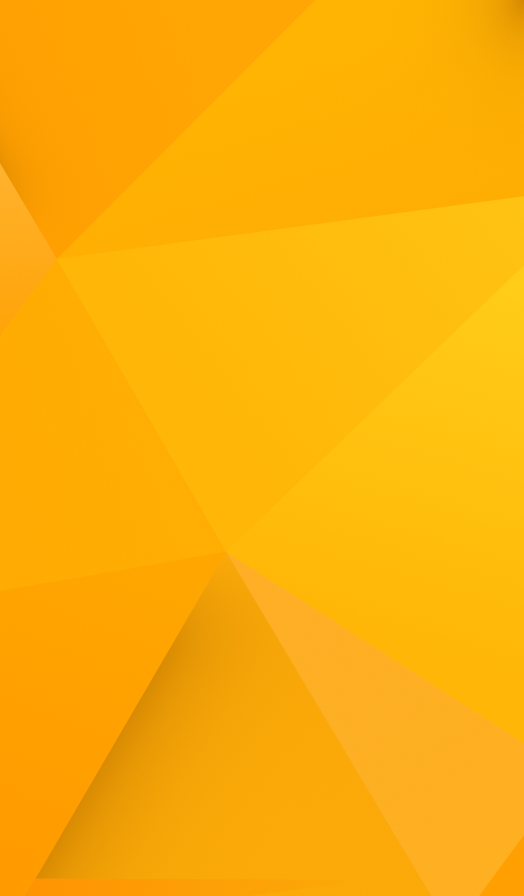
Give the GLSL for this background, as a Shadertoy shader.

```glsl
// Canvas units: height 1, width ASPECT
const float ASPECT = 0.5885;

// Facet corners
const vec2 KNOT = vec2(0.0638, 0.711);
const vec2 HUB = vec2(0.254, 0.384);
const vec2 TOP = vec2(0.354, 1.0);
const vec2 LEFT_HIGH = vec2(0.0, 0.818);
const vec2 LEFT_MID = vec2(0.0, 0.625);
const vec2 LEFT_LOW = vec2(0.0, 0.340);
const vec2 RIGHT_HIGH = vec2(ASPECT, 0.781);
const vec2 RIGHT_MID = vec2(ASPECT, 0.704);
const vec2 RIGHT_LOW = vec2(ASPECT, 0.1706);
const vec2 BASE_LEFT = vec2(0.0286, 0.0);
const vec2 BASE_RIGHT = vec2(0.4844, 0.0);
const vec2 STRIP_LEFT = vec2(0.039, 0.0195);
const vec2 STRIP_TIP = vec2(0.417, 0.018);
const vec2 STRIP_BASE = vec2(0.28, 0.0);
const vec2 CORNER_SIDE = vec2(ASPECT, 0.068);
const vec2 CORNER_BASE = vec2(0.538, 0.0);

// Palette
const vec3 ORANGE = vec3(1.0, 0.625, 0.005);
const vec3 AMBER = vec3(1.0, 0.68, 0.01);
const vec3 GOLD = vec3(1.0, 0.715, 0.025);
const vec3 YELLOW = vec3(1.0, 0.80, 0.09);
const vec3 PALE = vec3(0.995, 0.69, 0.13);
const vec3 HONEY = vec3(0.985, 0.665, 0.035);
const vec3 SHADE = vec3(0.80, 0.50, 0.005);

// Signed distance to the line a-b, positive on its left
float lineDist(vec2 p, vec2 a, vec2 b) {
    vec2 d = normalize(b - a);
    return d.x * (p.y - a.y) - d.y * (p.x - a.x);
}

// Smooth half plane on the left of a-b
float side(vec2 p, vec2 a, vec2 b) {
    float pixel = 1.0 / iResolution.y;
    return smoothstep(-0.7 * pixel, 0.7 * pixel, lineDist(p, a, b));
}

// Linear blend of two colours from point a to point b
vec3 ramp(vec2 p, vec2 a, vec2 b, vec3 from, vec3 to) {
    vec2 d = b - a;
    return mix(from, to, clamp(dot(p - a, d) / dot(d, d), 0.0, 1.0));
}

float hash(vec2 p) {
    return fract(sin(dot(p, vec2(12.99, 78.23))) * 43758.5);
}

void mainImage(out vec4 fragColor, in vec2 fragCoord) {
    vec2 p = fragCoord / iResolution.xy * vec2(ASPECT, 1.0);

    // Central facet
    vec3 color = ramp(p, vec2(0.25, 0.52), RIGHT_HIGH, GOLD, vec3(1.0, 0.765, 0.075));

    // Upper facet with its shaded corner
    vec3 upper = ramp(p, vec2(0.42, 0.75), vec2(0.36, 0.96), AMBER, vec3(1.0, 0.705, 0.01));
    float cornerShade = exp(-22.0 * length((p - vec2(ASPECT, 1.0)) * vec2(1.3, 1.0)));
    upper = mix(upper, SHADE, 0.85 * cornerShade);
    color = mix(color, upper, side(p, KNOT, RIGHT_HIGH));

    // Top left facet, darker beside the long diagonal
    vec3 topLeft = ramp(p, vec2(0.0, 0.85), vec2(0.25, 0.95), ORANGE, vec3(1.0, 0.65, 0.015));
    float edgeShade = exp(-50.0 * max(-lineDist(p, KNOT, LEFT_HIGH), 0.0))
                    * smoothstep(0.73, 0.83, p.y);
    topLeft = mix(topLeft, SHADE, 0.5 * edgeShade);
    color = mix(color, topLeft, side(p, KNOT, TOP));

    // Right facet
    vec3 right = ramp(p, vec2(0.45, 0.28), vec2(0.57, 0.68), GOLD, YELLOW);
    float belowRight = side(p, RIGHT_MID, HUB);
    color = mix(color, right, belowRight);

    // Pale wedge
    vec3 wedge = ramp(p, HUB, vec2(0.52, 0.05), vec3(0.995, 0.685, 0.15), PALE);
    color = mix(color, wedge, side(p, RIGHT_LOW, HUB) * side(p, BASE_RIGHT, HUB + vec2(0.0, 0.001)) * 0.0
              + side(p, RIGHT_LOW, HUB) * side(p, BASE_LEFT, BASE_RIGHT));

    // Lower facet, shadowed along its left edge
    float offEdge = max(lineDist(p, BASE_LEFT, HUB) * -1.0, 0.0);
    vec3 lower = ramp(p, vec2(0.2, 0.1), vec2(0.38, 0.12), vec3(0.985, 0.67, 0.03), HONEY);
    float fold = exp(-18.0 * offEdge) * smoothstep(0.40, 0.25, p.y);
    lower = mix(lower, SHADE, 0.75 * fold);
    float leftOfHub = side(p, BASE_RIGHT, HUB);
    float lowHalf = 1.0 - smoothstep(HUB.y - 0.001, HUB.y + 0.001, p.y);
    color = mix(color, lower, leftOfHub * lowHalf);

    // Left facets: middle, low and the pale sliver
    float leftOfKnot = side(p, HUB, KNOT);
    float leftOfLow = side(p, BASE_LEFT, HUB);
    vec3 middle = ramp(p, vec2(0.02, 0.45), vec2(0.16, 0.5), vec3(1.0, 0.67, 0.01), AMBER);
    vec3 low = ramp(p, vec2(0.03, 0.05), vec2(0.15, 0.36), vec3(1.0, 0.61, 0.0), vec3(1.0, 0.65, 0.0));
    vec3 sliver = ramp(p, LEFT_MID, LEFT_HIGH, vec3(1.0, 0.64, 0.03), vec3(1.0, 0.70, 0.18));
    float aboveLow = side(p, LEFT_LOW, HUB);
    color = mix(color, middle, leftOfKnot * aboveLow * (1.0 - side(p, KNOT, TOP) * step(KNOT.y, p.y)));
    color = mix(color, low, leftOfLow * (1.0 - aboveLow));
    color = mix(color, sliver, side(p, KNOT, LEFT_HIGH) * side(p, LEFT_MID, KNOT));

    // Bottom strip and corner
    float strip = side(p, STRIP_TIP, STRIP_LEFT) * side(p, STRIP_BASE, STRIP_TIP) * side(p, STRIP_LEFT, BASE_LEFT);
    color = mix(color, ramp(p, STRIP_LEFT, STRIP_TIP, vec3(1.0, 0.58, 0.01), HONEY), strip);
    color = mix(color, ORANGE, side(p, CORNER_SIDE, CORNER_BASE));

    // Fine dither against banding
    color += (hash(fragCoord) - 0.5) / 255.0;
    fragColor = vec4(color, 1.0);
}
```
